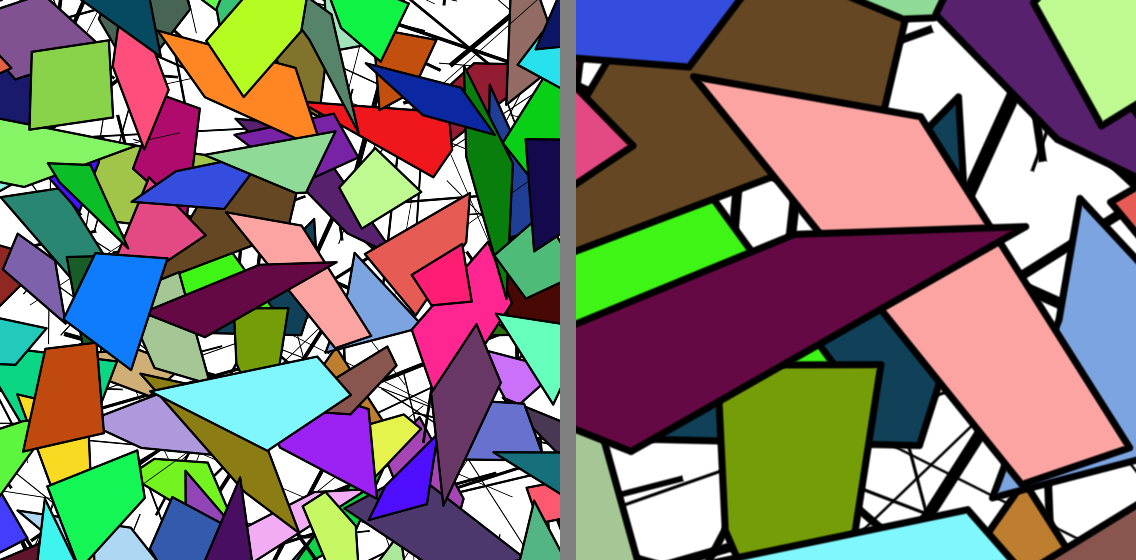
Left: the whole. Right: its middle third, enlarged.
This pattern is drawn by a three.js fragment shader. Its source:

```glsl
// Overlapping outlined shards in random vivid colours on white paper,
// above a tangle of black strokes. Each shard is a four-cornered polygon
// distance field with hashed corners; strokes are hashed oriented boxes.
varying vec2 vUv;

const vec3 PAPER = vec3(1.0);
const vec3 INK = vec3(0.0);
const float OUTLINE = 0.0021;  // half width of the shard outlines
const float SOFT = 0.0009;     // half width of the smoothed edge
const float TAU = 6.2831853;
const int MAX_ITEMS = 220;

vec3 hash3(float n) {
  vec3 p = fract(n * vec3(0.1031, 0.1130, 0.0973));
  p += dot(p, p.yzx + 33.33);
  return fract((p.xxy + p.yzz) * p.zyx);
}

// Evenly spread points, reaching a little beyond the canvas
vec2 scatter(float n, vec2 jitter) {
  vec2 spread = fract(0.5 + n * vec2(0.75488, 0.56984));
  return mix(vec2(-0.1), vec2(1.1), spread) + (jitter - 0.5) * 0.08;
}

vec2 rotate(vec2 p, float angle) {
  float c = cos(angle), s = sin(angle);
  return vec2(c * p.x + s * p.y, c * p.y - s * p.x);
}

float coverage(float d) {
  return 1.0 - smoothstep(-SOFT, SOFT, d);
}

vec3 hsv(float hue, float sat, float val) {
  vec3 ramp = abs(fract(hue + vec3(0.0, 2.0, 1.0) / 3.0) * 6.0 - 3.0) - 1.0;
  return val * mix(vec3(1.0), clamp(ramp, 0.0, 1.0), sat);
}

// Vivid tones, with some pale and some dark ones
vec3 shardColour(float seed) {
  vec3 h = hash3(seed);
  float sat = mix(0.95, 0.25, h.y * h.y);
  float val = mix(1.0, 0.28, pow(h.z, 1.8));
  return hsv(h.x, sat, val);
}

// Corner k of a shard: uneven radius and angle, stretched along x
vec2 corner(float seed, float k, float stretch) {
  vec3 h = hash3(seed + k * 17.3);
  float angle = (k + (h.x - 0.5) * 0.85) * TAU / 4.0;
  float radius = mix(0.03, 0.168, h.y);
  return radius * vec2(cos(angle) * stretch, sin(angle) / stretch);
}

// Signed distance to a shard, negative inside
float shardDistance(vec2 p, float seed, float stretch) {
  vec2 a = corner(seed, 3.0, stretch);
  float nearest = 1.0;
  float side = 1.0;
  for (int k = 0; k < 4; k++) {
    vec2 b = corner(seed, float(k), stretch);
    vec2 e = a - b;
    vec2 w = p - b;
    vec2 off = w - e * clamp(dot(w, e) / dot(e, e), 0.0, 1.0);
    nearest = min(nearest, dot(off, off));
    bool above = p.y >= b.y;
    bool below = p.y < a.y;
    bool left = e.x * w.y > e.y * w.x;
    if ((above && below && left) || (!above && !below && !left)) side = -side;
    a = b;
  }
  return side * sqrt(nearest);
}

vec3 drawStrokes(vec3 colour, vec2 p, float first, int count) {
  for (int i = 0; i < MAX_ITEMS; i++) {
    if (i >= count) break;
    float n = first + float(i);
    vec3 h = hash3(n * 3.17 + 401.0);
    vec3 g = hash3(n * 5.29 + 83.0);
    vec2 q = rotate(p - scatter(n, g.xy), h.x * TAU);
    vec2 halfSize = vec2(mix(0.03, 0.25, h.y), mix(0.0007, 0.0048, h.z * h.z));
    vec2 d = abs(q) - halfSize;
    colour = mix(colour, INK, coverage(max(d.x, d.y)));
  }
  return colour;
}

vec3 drawShards(vec3 colour, vec2 p, float first, int count) {
  for (int i = 0; i < MAX_ITEMS; i++) {
    if (i >= count) break;
    float n = first + float(i);
    vec3 h = hash3(n * 7.41 + 19.0);
    vec2 q = p - scatter(n, h.xy);
    if (dot(q, q) > 0.08) continue;
    float stretch = mix(1.0, 1.6, h.z);
    float d = shardDistance(rotate(q, h.x * 9.0 * TAU), n * 91.7 + 5.0, stretch);
    colour = mix(colour, INK, coverage(d - OUTLINE));
    colour = mix(colour, shardColour(n * 2.63 + 211.0), coverage(d + OUTLINE));
  }
  return colour;
}

void main() {
  vec3 colour = drawStrokes(PAPER, vUv, 0.0, 200);
  colour = drawShards(colour, vUv, 0.0, 32);
  colour = drawStrokes(colour, vUv, 300.0, 14);  // a few strokes lie higher
  colour = drawShards(colour, vUv, 32.0, 76);
  gl_FragColor = vec4(colour, 1.0);
}
```
